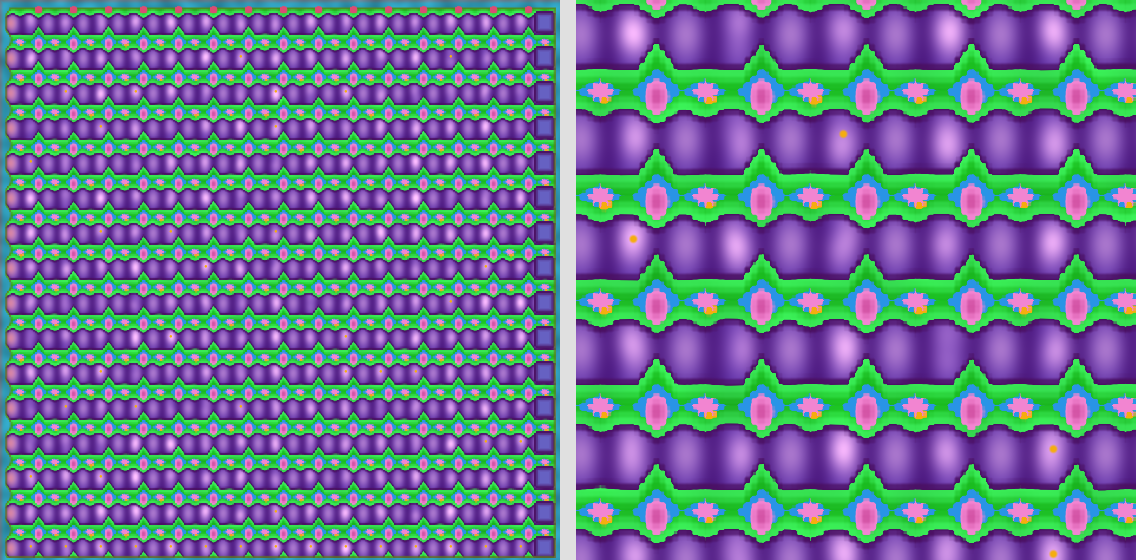
Left: the whole. Right: its middle third, enlarged.
This pattern is drawn by a WebGL 1 fragment shader. Its source:

```glsl
precision highp float;
// Sixteen by sixteen woven rows: green bands with two alternating blossoms,
// between purple rows of glowing beads, all inside a thin teal frame.
// Silhouettes use softly stepped coordinates; gradient noise adds small wear.

uniform vec2 u_resolution;

const float CELLS = 16.0;
const float STEPS = 16.0;        // stair steps per cell
const float BAND_Y = 0.80;       // positions inside a cell
const float BEAD_Y = 0.34;
const float BIG_X = 0.104;
const float SMALL_X = 0.57;
const float BRIGHT_X = 0.88;
const float DIM_X = 0.38;
const float WEAR = 0.025;

const vec3 GREEN = vec3(0.10, 0.72, 0.12);
const vec3 MINT = vec3(0.22, 0.90, 0.33);
const vec3 INDIGO = vec3(0.33, 0.14, 0.58);
const vec3 MAROON = vec3(0.29, 0.06, 0.38);
const vec3 LILAC = vec3(0.66, 0.46, 0.80);
const vec3 GLOW = vec3(0.86, 0.62, 0.93);
const vec3 BLUE = vec3(0.16, 0.58, 0.90);
const vec3 PINK = vec3(0.95, 0.52, 0.82);
const vec3 ROSE = vec3(0.83, 0.33, 0.65);
const vec3 ORANGE = vec3(0.96, 0.68, 0.06);
const vec3 TEAL = vec3(0.18, 0.59, 0.70);
const vec3 OLIVE = vec3(0.38, 0.48, 0.10);

float hash(vec2 p) {
  return fract(sin(dot(p, vec2(127.1, 311.7))) * 4375.85);
}

float lattice(vec2 cell, vec2 offset) {
  float angle = 6.2832 * hash(cell);
  return dot(vec2(cos(angle), sin(angle)), offset);
}

float gradientNoise(vec2 p) {
  vec2 i = floor(p), f = fract(p);
  vec2 u = f * f * f * (f * (f * 6.0 - 15.0) + 10.0);
  vec2 e = vec2(1.0, 0.0);
  return mix(mix(lattice(i, f), lattice(i + e, f - e), u.x),
             mix(lattice(i + e.yx, f - e.yx), lattice(i + e.xx, f - e.xx), u.x), u.y);
}

// Signed offset to the nearest repeat of a centre.
float offsetTo(float x, float centre) { return fract(x - centre + 0.5) - 0.5; }

float tent(float d, float width) { return max(0.0, 1.0 - abs(d) / width); }

float bead(vec2 d, vec2 radius) { d /= radius; return exp(-dot(d, d)); }

vec2 softStep(vec2 p) {
  vec2 g = p * STEPS - 0.5;
  return (floor(g) + 0.5 + smoothstep(0.15, 0.85, fract(g))) / STEPS;
}

float fill(float d, float aa) { return smoothstep(-aa, aa, d); }

vec3 beadRow(vec2 p, float wear) {
  float y = offsetTo(p.y, BEAD_Y);
  float bright = offsetTo(p.x, BRIGHT_X);
  vec2 id = floor(p - vec2(BRIGHT_X, BEAD_Y) + 0.5);
  vec3 col = INDIGO + vec3(0.04, 0.05, 0.08) * cos(12.566 * (p.x - DIM_X));
  col = mix(col, LILAC, bead(vec2(offsetTo(p.x, DIM_X), y), vec2(0.16, 0.25)));
  col = mix(col, GLOW, bead(vec2(bright, y - 0.02), vec2(0.15, 0.25)) * (0.9 + wear));
  col = mix(col, vec3(0.90, 0.55, 0.62), 0.8 * bead(vec2(p.x - 0.3, y), vec2(0.14, 0.2)));
  // A few beads carry a tiny orange speck; the lowest row always does.
  float speck = max(step(0.86, hash(id + 3.0)), step(id.y, 0.5));
  return mix(col, ORANGE, speck * smoothstep(0.05, 0.02, length(vec2(bright, y - 0.05))));
}

vec3 blossoms(vec3 col, vec2 s, float y, float row, float aa) {
  float dx = offsetTo(s.x, BIG_X);
  float shown = step(row, 14.5);
  float big = shown * step(0.5, s.x);
  float halo = 1.0 - abs(dx) / 0.24 - abs(y) / 0.22;
  col = mix(col, BLUE, big * fill(halo * 0.2, aa));
  vec2 oval = vec2(dx, y + 0.055) / vec2(0.115, 0.165);
  vec3 petal = mix(PINK, ROSE, smoothstep(0.9, 0.1, length(oval)));
  col = mix(col, petal, big * fill((1.0 - length(oval)) * 0.12, aa));

  vec2 d = vec2(offsetTo(s.x, SMALL_X), y);
  halo = 1.0 - abs(d.x + 0.02) / 0.23 - abs(d.y) / 0.11;
  col = mix(col, BLUE, shown * fill(halo * 0.1, aa));
  float seed = hash(vec2(floor(s.x), row));
  col = mix(col, ORANGE, shown * fill(0.045 + 0.025 * seed - length(d - vec2(0.035, -0.075)), aa));
  float star = 0.095 + 0.022 * cos(8.0 * atan(d.y, d.x + 0.0001));
  return mix(col, PINK, shown * fill(star - length(d * vec2(0.9, 1.1)), aa));
}

vec3 frame(vec3 col, vec2 p, vec2 s, float aa) {
  float y = offsetTo(s.y, BEAD_Y + 0.02);
  // Blue end caps close the rows on the right.
  vec2 q = abs(vec2(s.x - 15.56, y)) - vec2(0.18, 0.20);
  float cap = 0.12 - length(max(q, 0.0)) - min(max(q.x, q.y), 0.0);
  vec3 capCol = mix(MAROON, vec3(0.40, 0.38, 0.76), smoothstep(0.0, 0.18, cap));
  col = mix(col, capCol, fill(cap, aa));
  float left = s.x - 0.15 - 0.14 * smoothstep(0.2, 0.45, abs(y));
  float inside = min(min(left, 15.88 - s.x), min(15.78 - s.y, s.y - 0.06));
  col = mix(col, OLIVE, 0.75 * (1.0 - smoothstep(0.02, 0.09, inside)));
  vec3 edge = mix(TEAL, vec3(0.38, 0.48, 0.54), smoothstep(0.12, 0.0, min(p.x, CELLS - p.y)));
  edge *= 1.0 + 0.3 * gradientNoise(p * 2.0);
  col = mix(edge, col, fill(inside, aa));
  // Red buds sit along the upper rim.
  float bud = 0.11 - length(vec2(offsetTo(s.x, BIG_X), s.y - 15.72));
  return mix(col, vec3(0.86, 0.30, 0.45), step(0.5, s.x) * fill(bud, aa));
}

void main() {
  vec2 p = gl_FragCoord.xy / u_resolution * CELLS;
  vec2 s = softStep(p);
  float aa = 0.7 * CELLS / min(u_resolution.x, u_resolution.y);
  float wear = gradientNoise(p * 1.7);

  // Band outline: a tall crest over each large blossom, bulges underneath.
  float row = floor(s.y - BAND_Y + 0.5);
  float y = s.y - BAND_Y - row;
  float big = offsetTo(s.x, BIG_X), small = offsetTo(s.x, SMALL_X);
  float top = 0.20 + 0.25 * tent(big, 0.19) + 0.02 * tent(small, 0.2);
  float bottom = 0.17 + 0.14 * tent(big, 0.22) + 0.09 * tent(small, 0.18);
  float band = min(top - y, y + bottom) + WEAR * wear;

  vec3 purple = mix(MAROON, beadRow(p, wear), smoothstep(0.0, 0.10, -band));
  vec3 green = mix(MINT, GREEN, smoothstep(0.02, 0.19, band)) * (1.0 + 0.12 * wear);
  vec3 col = mix(purple, green, fill(band, aa));
  col = blossoms(col, s, y, row, aa);
  gl_FragColor = vec4(frame(col, p, s, aa), 1.0);
}
```
